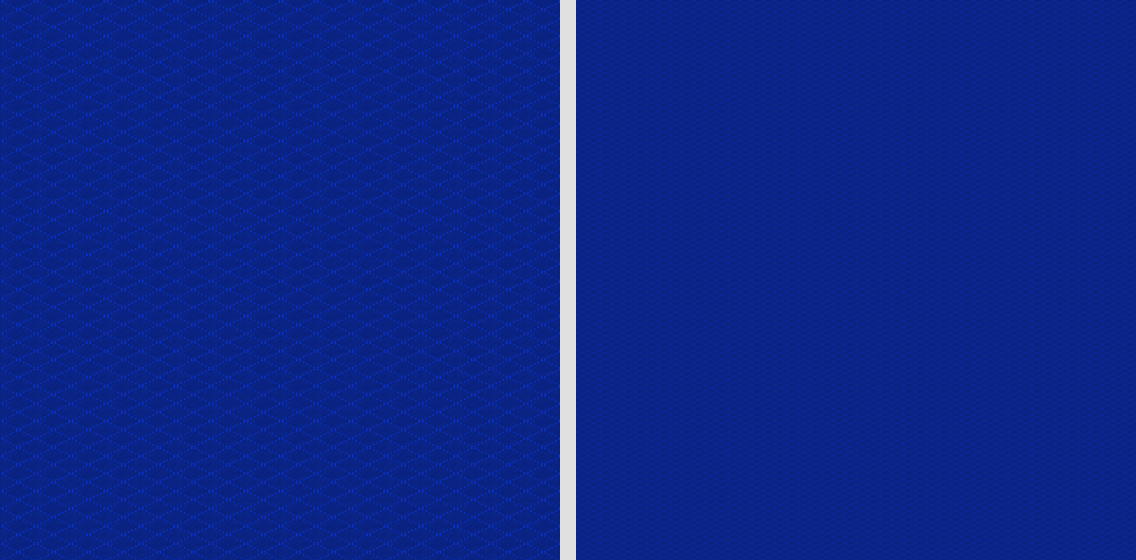
Left: one tile. Right: repeated 3 by 3.
Write a WebGL 2 fragment shader that draws this texture.

```glsl
#version 300 es
precision highp float;
// Deep blue woven cloth: a fine lattice of flat diamonds, 16 across and 32 down.
// Rows of short bright dashes run along both diagonals and ring the knots;
// faint slanted threads fill each diamond, and a wrapping mottle varies the tone.
uniform vec2 u_resolution;
out vec4 fragColor;

const float TAU = 6.2831853;

// Integer hash of a lattice point, 0 to 1
float hash(vec2 p) {
  uvec2 n = uvec2(p) * uvec2(1597u, 3571u);
  uint h = (n.x ^ n.y) * 747796405u + 289133u;
  h = ((h >> 15u) ^ h) * 277803737u;
  return float((h >> 16u) & 1023u) / 1023.0;
}

// Value noise that wraps after "period" cells
float wrapNoise(vec2 p, vec2 period) {
  vec2 cell = floor(p), f = fract(p);
  f = f * f * (3.0 - 2.0 * f);
  vec2 lo = mod(cell, period), hi = mod(cell + 1.0, period);
  return mix(mix(hash(lo), hash(vec2(hi.x, lo.y)), f.x),
             mix(hash(vec2(lo.x, hi.y)), hash(hi), f.x), f.y);
}

// Signed offset from the nearest whole number
float nearest(float v) { return fract(v + 0.5) - 0.5; }

// Five dashes between knots; "slope" is 1 for rising rows, -1 for falling
float dashRow(float across, float along, float slope, float soft) {
  float a = nearest(along * 5.0 + 0.5) / 5.0;
  float b = nearest(across);
  // Back from diagonal coordinates to canvas units, then a slight slant
  vec2 offset = vec2((a + b) / 32.0, slope * (a - b) / 64.0);
  offset.y -= 0.3 * offset.x;
  float spot = 1.0 - smoothstep(0.0008, max(0.0024, 1.2 * soft), length(offset * vec2(0.9, 1.1)));
  float nearKnot = 0.5 + 0.5 * cos(TAU * along);
  return spot * mix(0.75, 1.0, nearKnot);
}

void main() {
  vec2 uv = gl_FragCoord.xy / u_resolution;
  float soft = 1.0 / min(u_resolution.x, u_resolution.y);

  // Diagonal coordinates: every pair of whole numbers is a knot
  vec2 q = uv * vec2(16.0, 32.0) + vec2(-0.028, 0.06);
  vec2 diagonal = vec2(q.x + q.y, q.x - q.y);

  // Rising rows are stronger than falling ones
  float rising = dashRow(diagonal.y, diagonal.x, 1.0, soft);
  float falling = dashRow(diagonal.x, diagonal.y, -1.0, soft);
  float stitch = max(0.8 * rising, 0.68 * falling);

  // Short slanted threads, the same in every diamond
  vec2 slant = vec2(128.0 * uv.x, 256.0 * uv.y - 128.0 * uv.x);
  float thread = wrapNoise(slant, vec2(8.0));

  // Broad tone and slight wear
  float mottle = wrapNoise(uv * 5.0, vec2(5.0)) - 0.5;
  float wear = wrapNoise(uv * vec2(32.0, 64.0), vec2(32.0, 64.0));

  vec3 cloth = mix(vec3(0.035, 0.129, 0.488), vec3(0.041, 0.147, 0.54), thread);
  vec3 brightThread = vec3(0.045, 0.21, 0.88);
  vec3 color = mix(cloth, brightThread, stitch * (0.95 + 0.1 * wear));
  color *= 1.0 + 0.01 * mottle;
  fragColor = vec4(color, 1.0);
}
```
